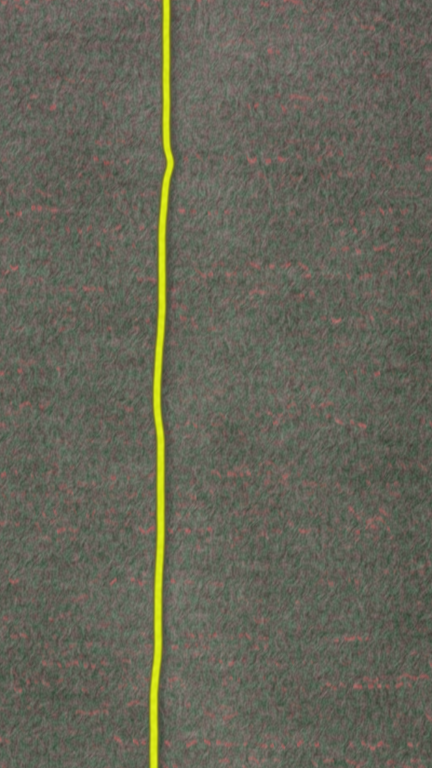
Write a Shadertoy shader that draws this texture.

```glsl
// A grey woven carpet crossed by a thin, slightly crooked yellow cord.
// Stretched gradient noise makes the fibres, hashed rows carry pink flecks,
// and the cord is a distance band around a sum of smooth sideways steps.

vec2 hash2(vec2 p) {
    vec3 q = fract(p.xyx * vec3(0.1031, 0.1030, 0.0973));
    q += dot(q, q.yzx + 33.33);
    return fract((q.xx + q.yz) * q.zy);
}

float gradientDot(vec2 cell, vec2 corner, vec2 f) {
    float a = 6.2832 * hash2(cell + corner).x;
    return dot(vec2(cos(a), sin(a)), f - corner);
}

// Gradient noise, roughly -0.7 to 0.7
float noise(vec2 p) {
    vec2 i = floor(p), f = p - i;
    vec2 u = f * f * f * (f * (f * 6.0 - 15.0) + 10.0);
    vec2 e = vec2(0.0, 1.0);
    return mix(mix(gradientDot(i, e.xx, f), gradientDot(i, e.yx, f), u.x),
               mix(gradientDot(i, e.xy, f), gradientDot(i, e.yy, f), u.x), u.y);
}

float bump(float x, float width) {
    return exp(-x * x / (width * width));
}

// Sideways position of the cord at depth t below the top edge
float cordX(float t) {
    return 0.385 + 0.009 * bump(t - 0.212, 0.016)
         - 0.010 * smoothstep(0.22, 0.31, t)
         - 0.012 * smoothstep(0.39, 0.52, t)
         + 0.009 * smoothstep(0.52, 0.58, t)
         - 0.006 * smoothstep(0.69, 0.78, t)
         - 0.010 * smoothstep(0.84, 0.91, t)
         + 0.0012 * noise(vec2(t * 34.0, 4.0));
}

// Short pink stitches gathered along horizontal rows
float flecks(vec2 p, float t) {
    float sum = 0.0;
    float pitch = t / 0.0115 + 0.6 * noise(vec2(p.x * 2.0, t * 14.0));
    for (int k = 0; k < 2; k++) {
        float row = floor(pitch) + float(k);
        float major = 1.0 - step(0.5, mod(row, 6.0));
        float strength = mix(0.15 + 0.7 * hash2(vec2(row, 9.0)).x, 1.0, major);
        float wobble = 0.7 * noise(vec2(p.x * 48.0, row * 5.0 + 0.5));
        float line = bump(pitch - row - wobble, 0.30);
        float stitch = smoothstep(-0.10, 0.40, noise(vec2(p.x * 74.0 - t * 22.0, row * 7.0 + 0.5)));
        float patches = smoothstep(-0.30, 0.30, noise(vec2(p.x * 7.0, row * 3.0 + 0.5)));
        sum += strength * line * stitch * patches;
    }
    // Denser clusters at the left edge and in the lower right
    float cluster = bump(t - 0.268, 0.012) * (1.0 - smoothstep(0.12, 0.24, p.x))
                  + 0.6 * bump(t - 0.95, 0.018) * smoothstep(0.45, 0.65, p.x);
    return sum * (1.0 + 0.8 * cluster);
}

// Tangled fibres leaning by a given slope
float fibres(vec2 p, float slope) {
    vec2 q = vec2(p.x - slope * p.y, p.y);
    return 0.55 * noise(q * vec2(92.0, 44.0)) + 0.40 * noise(q * vec2(150.0, 84.0) + 7.0);
}

vec3 carpet(vec2 p, vec2 uv, float t) {
    // Upright and leaning fibres mixed in patches
    vec2 q = p + 0.006 * vec2(noise(p * 38.0), noise(p * 38.0 + 17.0));
    float tangle = smoothstep(-0.25, 0.25, noise(p * vec2(14.0, 18.0) + 5.0));
    float fibre = mix(fibres(q, 0.05), fibres(q + 3.0, 0.50), tangle)
                + 0.35 * noise(p * vec2(200.0, 140.0));
    float rib = noise(vec2(p.x * 5.0, p.y * 46.0));
    float cloud = noise(p * 4.0 + 3.0) + 0.6 * noise(p * 11.0) + 0.5 * noise(p * 24.0);

    vec3 col = vec3(0.375, 0.388, 0.345);
    col += 0.028 * bump(uv.x - 0.48, 0.16) * vec3(1.0, 0.95, 0.9);
    col -= 0.025 * smoothstep(0.7, 1.0, uv.x);
    col -= 0.025 * (1.0 - smoothstep(0.0, 0.3, uv.x)) * smoothstep(0.65, 1.0, t);
    col -= 0.025 * bump(uv.x - 0.55, 0.05) * bump(t - 0.57, 0.09);
    col += vec3(0.022, 0.004, 0.018) * smoothstep(0.45, 0.0, t);
    col += 0.040 * cloud + 0.025 * rib + 0.17 * fibre;
    // Warm and green threads
    col += vec3(0.09, -0.03, 0.02) * noise(q * vec2(66.0, 50.0) + 31.0);

    float pink = clamp(flecks(p, t), 0.0, 1.0);
    return mix(col, vec3(0.72, 0.40, 0.40) + 0.12 * fibre, 0.70 * pink);
}

void mainImage(out vec4 fragColor, in vec2 fragCoord) {
    vec2 uv = fragCoord / iResolution.xy;
    vec2 p = vec2(uv.x, uv.y * 16.0 / 9.0);
    float t = 1.0 - uv.y;
    float soft = max(1.0 / iResolution.x, 0.0032);

    vec3 col = carpet(p, uv, t);

    // Contact shadow and yellow spill beside the cord
    float side = uv.x - cordX(t);
    float dist = abs(side);
    col *= 1.0 - 0.20 * bump(side - 0.014, 0.012);
    col = mix(col, vec3(0.38, 0.37, 0.15), 0.85 * bump(max(dist - 0.008, 0.0), 0.005));

    // Cord with a rounded, brighter centre
    float halfWidth = 0.0080 + 0.0012 * t;
    float cover = 1.0 - smoothstep(halfWidth - soft, halfWidth + soft, dist);
    vec3 cord = mix(vec3(0.86, 0.92, 0.10), vec3(0.70, 0.74, 0.12),
                    smoothstep(0.4, 1.0, dist / halfWidth));
    cord += 0.05 * noise(vec2(uv.x * 90.0, t * 120.0));
    col = mix(col, cord, cover);

    fragColor = vec4(clamp(col, 0.0, 1.0), 1.0);
}
```
